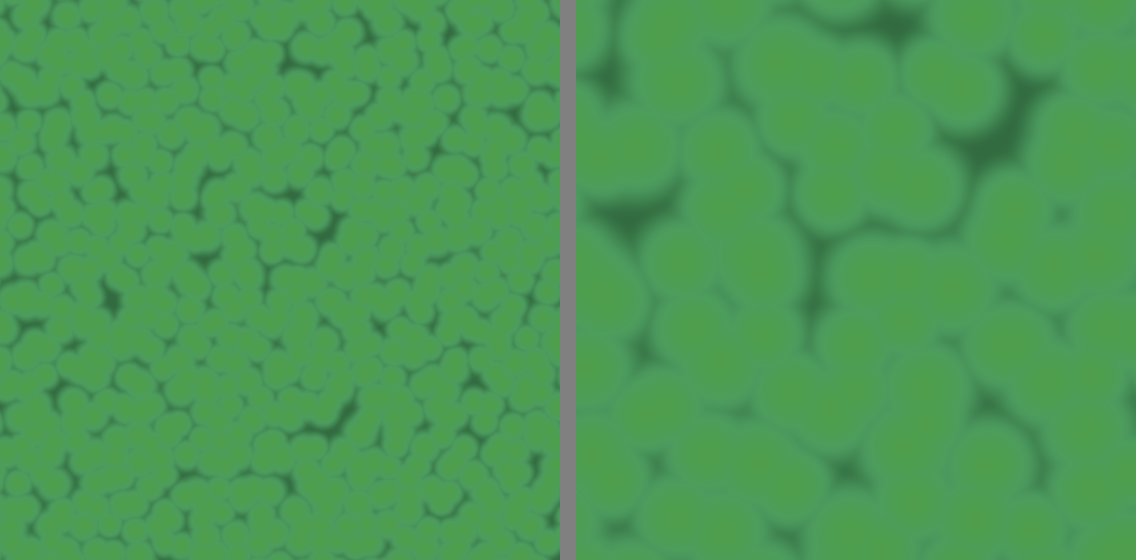
Left: the whole. Right: its middle third, enlarged.
Give the GLSL for this texture, as a three.js fragment shader.

```glsl
// Dense foliage: soft round leaf clumps that overlap and leave dark, star-shaped gaps.
// Clump centres are jittered in a staggered grid; the smoothed distance to the
// nearest centre drives a ramp from leaf green over a bluish rim to deep shade.

#define CELLS 26.0
#define SIZE_VARIATION 0.12
#define MERGE_SHARPNESS 24.0
#define RIM_START 0.12
#define RIM_END 0.68
#define SHADE_START 0.51
#define SHADE_END 1.02
#define LEAF_COLOR vec3(0.304, 0.620, 0.302)
#define RIM_COLOR vec3(0.300, 0.612, 0.376)
#define SHADE_COLOR vec3(0.195, 0.420, 0.250)

varying vec2 vUv;

// Three independent random values per grid cell
vec3 hash3(vec2 cell) {
  vec3 p = fract(cell.xyx * vec3(0.1031, 0.1030, 0.0973));
  p += dot(p, p.yxz + 33.33);
  return fract((p.xxy + p.yzz) * p.zyx);
}

// Smoothed distance to the nearest clump centre, in cell widths
float clumpDistance(vec2 p) {
  float baseRow = floor(p.y);
  float sum = 0.0;
  for (int j = -2; j <= 2; j++) {
    float row = baseRow + float(j);
    float stagger = 0.5 * mod(row, 2.0);
    float baseColumn = floor(p.x - stagger);
    for (int i = -2; i <= 2; i++) {
      vec2 cell = vec2(baseColumn + float(i), row);
      vec3 random = hash3(cell + 17.0);
      vec2 center = cell + vec2(stagger, 0.0) + random.xy;
      float size = 1.0 + SIZE_VARIATION * (2.0 * random.z - 1.0);
      sum += exp(-MERGE_SHARPNESS * length(p - center) / size);
    }
  }
  return -log(max(sum, 1e-30)) / MERGE_SHARPNESS;
}

void main() {
  float d = clumpDistance(vUv * CELLS);

  // Leaf centre to rim, then rim to the shaded gaps
  vec3 color = mix(LEAF_COLOR, RIM_COLOR, smoothstep(RIM_START, RIM_END, d));
  color = mix(color, SHADE_COLOR, smoothstep(SHADE_START, SHADE_END, d));

  gl_FragColor = vec4(color, 1.0);
}
```
